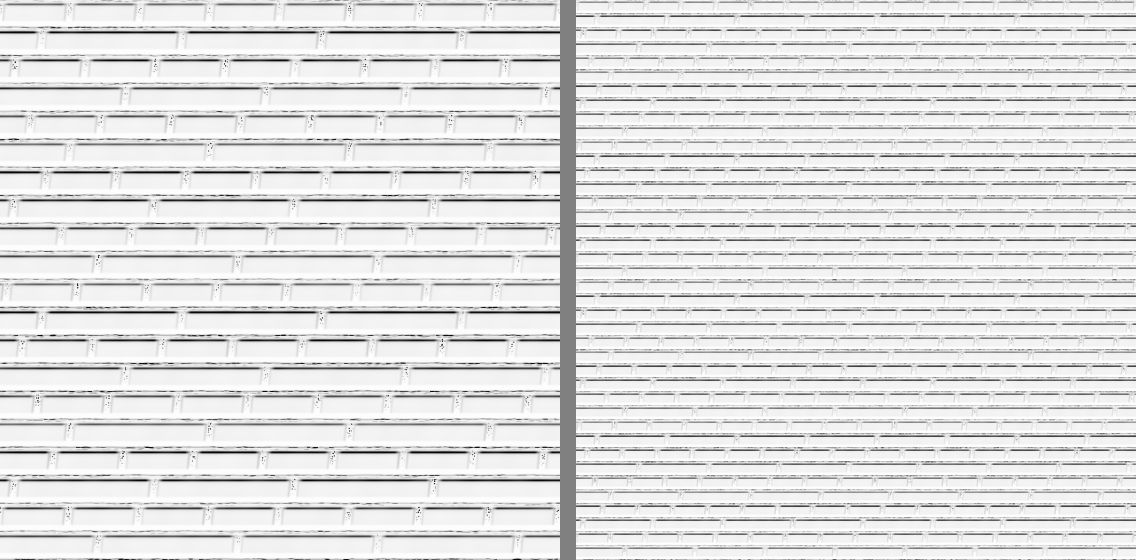
Left, the tile; right, the same tile 2 across and 2 down.
This texture map is drawn by a three.js fragment shader. Its source:

```glsl
// White painted brick relief: 20 courses alternating 4 long and 8 short bricks,
// each with a dark soft shadow under its top edge and a rough hairline above it.
// Courses are shifted by formula; wear uses wrapped cells and layered sines.
varying vec2 vUv;

const float TAU = 6.2831853;
const float COURSES = 20.0;

vec2 hash2(vec2 p) {
  return fract(sin(vec2(dot(p, vec2(127.1, 311.7)), dot(p, vec2(269.5, 183.3)))) * 4375.85);
}

float gauss(float x, float width) {
  return exp(-x * x / (width * width));
}

// Wrapped cellular noise: x = distance to the nearest point, y = its random id
vec2 cells(vec2 uv, vec2 count) {
  vec2 p = uv * count;
  vec2 base = floor(p);
  vec2 nearest = vec2(9.0, 0.0);
  for (int j = -1; j <= 1; j++) {
    for (int i = -1; i <= 1; i++) {
      vec2 cell = base + vec2(float(i), float(j));
      vec2 wrapped = mod(cell, count);
      float dist = length(cell + 0.15 + 0.7 * hash2(wrapped) - p);
      if (dist < nearest.x) nearest = vec2(dist, hash2(wrapped + 37.0).x);
    }
  }
  return nearest;
}

// Layered sines along a course, about -1 to 1, periodic across the canvas
float drift(float x, float seed) {
  return (sin(TAU * 3.0 * x + seed * 2.4) + sin(TAU * 7.0 * x + seed * 4.1)
        + sin(TAU * 17.0 * x + seed * 1.7)) / 2.4;
}

void main() {
  // Course index from the top, and height t running down within it
  float y = (1.0 - vUv.y) * COURSES + 0.12;
  float row = mod(floor(y), COURSES);
  float t = fract(y) - 0.12;

  // Brick layout: odd courses are long; joints lean slightly
  float isLong = mod(row, 2.0);
  float k = floor(row / 2.0);
  float count = mix(8.0, 4.0, isLong);
  float offset = mix(0.22 * k, 0.3 + 0.6 * k, isLong);
  float u = vUv.x * count - offset + (t - 0.3) * 0.005 * count;
  float joint = mod(floor(u + 0.5), count);
  float d = (fract(u + 0.5) - 0.5) * COURSES / count;
  vec2 random = hash2(vec2(joint, row + 3.0));

  // Face and mortar
  float height = smoothstep(0.08, 0.17, t) * (1.0 - smoothstep(0.70, 0.80, t));
  float face = smoothstep(0.09, 0.17, abs(d)) * height;
  float tone = mix(0.992, 0.962 - 0.018 * t + 0.006 * drift(vUv.x, row), face);

  // Soft grey brick ends
  float endShade = gauss(abs(d) - 0.15, 0.05) * height * (1.0 - 0.6 * t);
  tone -= endShade * (d < 0.0 ? 0.17 : 0.11) * (0.6 + 0.6 * random.y);

  // Shadow under the top edge, strongest on every fifth course
  float s = t - 0.155;
  float strength = 1.0 - 0.11 * mod(row + 4.0, 5.0);
  float span = smoothstep(0.09, 0.34, abs(d));
  float shadow = 0.9 * gauss(s, 0.043) + 0.22 * exp(-abs(s) / 0.06);
  shadow *= strength * mix(0.10, 1.0, span) * (0.92 + 0.1 * drift(vUv.x, row + 5.0));
  tone *= 1.0 - clamp(shadow, 0.0, 0.97);

  // Broken hairline and a fainter rough line below it
  vec2 dash = cells(vUv, vec2(90.0, 400.0));
  float chip = (1.0 - smoothstep(0.2, 0.7, dash.x)) * step(0.35, dash.y);
  float wear = clamp(0.55 + 0.4 * drift(vUv.x, row + 9.0), 0.1, 1.0);
  float wobble = 0.010 * drift(vUv.x, row + 13.0);
  float courseWear = 0.55 + 0.45 * hash2(vec2(row, 8.0)).x;
  float hairline = gauss(t + 0.025 + wobble, 0.03) * (0.28 + 0.85 * chip * wear);
  float under = gauss(t - 0.05 - wobble, 0.03) * (0.05 + 0.28 * chip * wear);
  tone *= 1.0 - clamp((hairline + under) * courseWear, 0.0, 0.95);

  // Pitted speckles in the upright joints, denser near the top
  vec2 pit = cells(vUv, vec2(240.0));
  float pitMask = (1.0 - smoothstep(0.15, 0.5, pit.x)) * step(0.45, pit.y);
  float column = gauss(d, 0.085) * smoothstep(0.06, 0.14, t) * (1.0 - smoothstep(0.2, 0.75, t));
  tone *= 1.0 - column * (0.05 + pitMask * (0.2 + 0.65 * random.x));

  gl_FragColor = vec4(vec3(clamp(tone, 0.0, 1.0)), 1.0);
}
```
